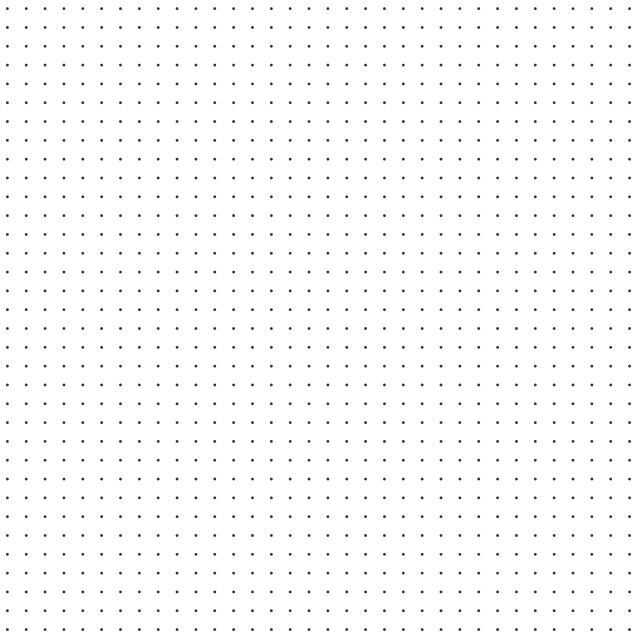
A Shadertoy shader for this pattern:

```glsl
// Dot grid: 34 columns by 34 rows of tiny charcoal dots on plain white.
// Each point is folded to its nearest grid node and a disc is drawn there,
// with an edge one pixel wide. Lengths are in canvas widths.

// Signed distance to the nearest dot of the grid
float dotGrid(vec2 p, vec2 firstDot, vec2 pitch, float radius) {
    vec2 q = p - firstDot;
    return length(q - pitch * round(q / pitch)) - radius;
}

void mainImage(out vec4 fragColor, in vec2 fragCoord) {
    float pixel = 1.0 / iResolution.x;
    vec2 p = fragCoord * pixel;

    // The rows sit slightly closer together than the columns
    float dist = dotGrid(p, vec2(0.01152, 0.01318), vec2(0.02946, 0.0294), 0.00215);

    // Linear coverage keeps the small dots soft and evenly weighted
    float ink = clamp(0.5 - dist / pixel, 0.0, 1.0);

    vec3 paper = vec3(1.0);
    vec3 charcoal = vec3(0.2);
    fragColor = vec4(mix(paper, charcoal, ink), 1.0);
}
```
